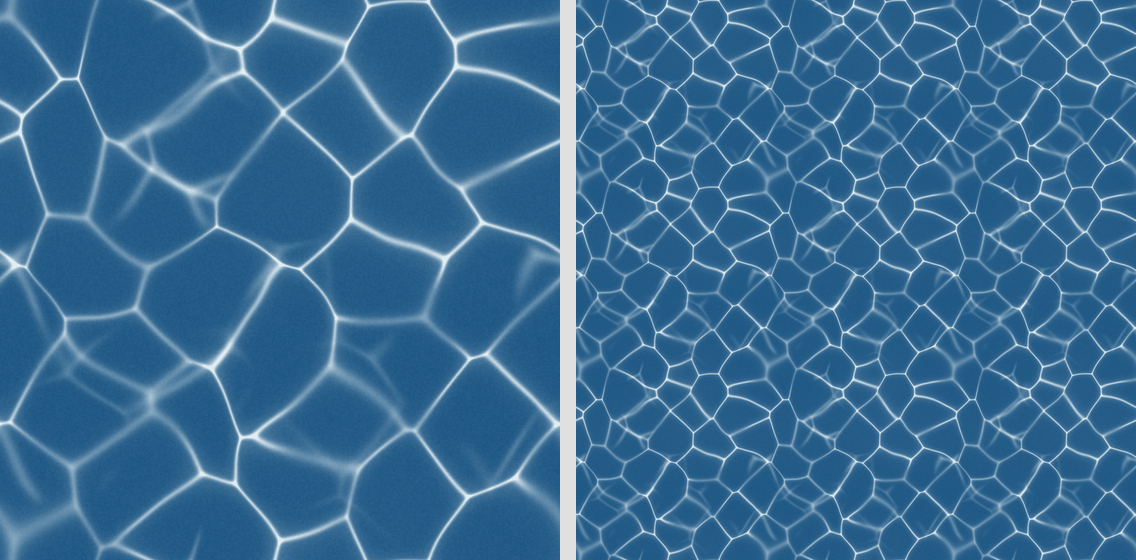
Left: one tile. Right: repeated 3 by 3.
Give the GLSL for this texture, as a WebGL 2 fragment shader.

```glsl
#version 300 es
precision highp float;
// Sunlight caustics on a pool floor: a net of soft bright filaments on blue.
// Filaments are the borders of a smooth Voronoi diagram on a jittered diamond
// lattice, bent by wrapping noise, with focus that drifts along each line.

uniform vec2 u_resolution;
out vec4 outColor;

const vec3 DEEP_WATER = vec3(0.128, 0.350, 0.524);
const vec3 SUNLIGHT = vec3(0.880, 0.930, 0.950);
const float REPEATS = 4.0;         // diamonds across the canvas
const float JITTER = 0.62;         // scatter of the cell centres
const float WARP_BROAD = 0.075;    // bending of the net, in canvas units
const float WARP_FINE = 0.022;
const vec2 SHARPNESS = vec2(19.0, 38.0);  // blurred and focused filaments
const vec2 GAIN = vec2(0.27, 0.74);       // their brightness
const float HALO_SHARPNESS = 7.0;
const float HALO_GAIN = 0.085;
const float STRAY_SHARPNESS = 17.0;       // faint second net
const float STRAY_GAIN = 0.30;
const float HAZE_GAIN = 0.05;
const float GRAIN_GAIN = 0.05;
const float GRAIN_REPEATS = 384.0;

// Integer hash: two values in 0..1 from a lattice point and a seed.
vec2 hash2(vec2 cell, float seed) {
    uvec2 v = uvec2(cell) + uvec2(seed) * uvec2(1031u, 2053u);
    v = v * 1664525u + 1013904223u;
    v.x += v.y * 1664525u;
    v.y += v.x * 1664525u;
    v ^= v >> 16u;
    v.x += v.y * 1664525u;
    v.y += v.x * 1664525u;
    v ^= v >> 16u;
    return vec2(v >> 8u) / 16777216.0;
}

// Value noise with two channels that wraps after a whole number of cells.
vec2 noise2(vec2 p, float period, float seed) {
    vec2 cell = floor(p * period);
    vec2 f = p * period - cell;
    f = f * f * f * (f * (f * 6.0 - 15.0) + 10.0);
    vec2 lo = mod(cell, period);
    vec2 hi = mod(cell + 1.0, period);
    vec2 bottom = mix(hash2(lo, seed), hash2(vec2(hi.x, lo.y), seed), f.x);
    vec2 top = mix(hash2(vec2(lo.x, hi.y), seed), hash2(hi, seed), f.x);
    return mix(bottom, top, f.y);
}

vec2 bend(vec2 p, float seed) {
    return p + WARP_BROAD * (noise2(p, 4.0, seed) - 0.5)
             + WARP_FINE * (noise2(p, 9.0, seed + 1.0) - 0.5);
}

// Border strength at two sharpnesses: 0 inside cells, 1 on edges, more at nodes.
vec2 causticNet(vec2 p, vec2 sharpness, float seed) {
    vec2 q = p * REPEATS;
    vec2 diamond = vec2(q.x + q.y, q.x - q.y);
    vec2 base = floor(diamond);
    vec2 total = vec2(0.0);
    vec2 squares = vec2(0.0);
    for (int j = -2; j <= 2; j++) {
        for (int i = -2; i <= 2; i++) {
            vec2 cell = base + vec2(i, j);
            // Back to canvas axes, where the lattice wraps.
            vec2 id = mod(vec2(cell.x + cell.y, cell.x - cell.y), 2.0 * REPEATS);
            vec2 centre = cell + 0.5 + JITTER * (hash2(id, seed) - 0.5);
            vec2 offset = diamond - centre;
            // The constant shift only keeps the exponentials in range.
            vec2 weight = exp(-sharpness * (dot(offset, offset) - 0.3));
            total += weight;
            squares += weight * weight;
        }
    }
    return max(2.0 * (1.0 - squares / (total * total)), 0.0);
}

void main() {
    vec2 p = gl_FragCoord.xy / u_resolution;

    // Main filaments and their halo
    float focus = smoothstep(0.18, 0.68, noise2(p, 7.0, 11.0).x);
    float sharpness = mix(SHARPNESS.x, SHARPNESS.y, focus);
    vec2 net = causticNet(bend(p, 3.0), vec2(sharpness, HALO_SHARPNESS), 5.0);
    float light = mix(GAIN.x, GAIN.y, focus) * pow(net.x, 1.5);
    light += HALO_GAIN * net.y * net.y * mix(0.6, 1.2, focus);

    // Stray filaments that fade in and out
    float strayMask = smoothstep(0.52, 0.85, noise2(p, 6.0, 17.0).x);
    float stray = causticNet(bend(p, 23.0), vec2(STRAY_SHARPNESS), 29.0).x;
    light += STRAY_GAIN * strayMask * pow(stray, 1.5);

    // Broad haze and fine grain
    float haze = noise2(p, 3.0, 37.0).y;
    light += HAZE_GAIN * haze * haze;
    light += GRAIN_GAIN * (noise2(p, GRAIN_REPEATS, 41.0).x - 0.5);

    outColor = vec4(mix(DEEP_WATER, SUNLIGHT, clamp(light, -0.05, 1.0)), 1.0);
}
```
